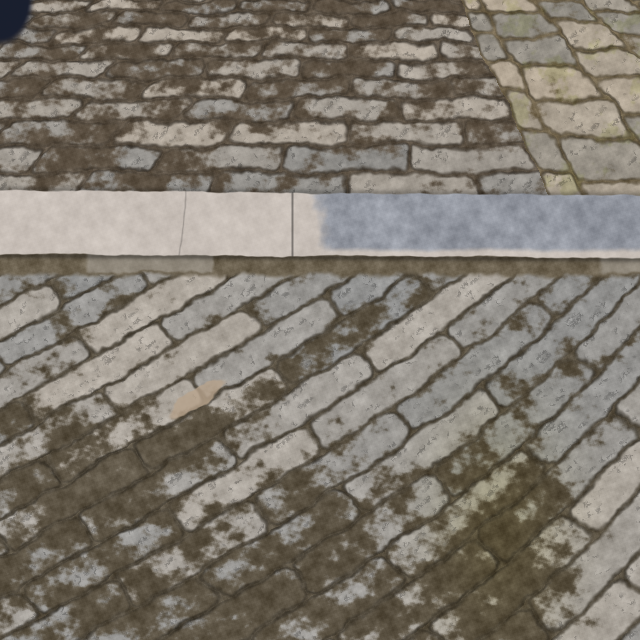
Write a WebGL 1 fragment shader that draws this texture.

```glsl
precision highp float;
// Weathered street: receding block rows, a pale kerb band and a fan of slanted cobbles.
uniform vec2 u_resolution;

float hash(vec2 p) {
  p = fract(p * vec2(0.1031, 0.1137));
  p += dot(p, p.yx + 33.3);
  return fract((p.x + p.y) * p.x * 7.31);
}

// Layered, turned and gently bent sines, roughly -1 to 1
float waves(vec2 p) {
  float sum = 0.0, amp = 0.6;
  for (int i = 0; i < 5; i++) {
    vec2 bent = p + 0.7 * sin(p.yx * 0.63 + vec2(1.7, 0.4));
    sum += amp * sin(bent.x) * sin(bent.y);
    p = mat2(1.43, 1.17, -1.17, 1.43) * p + 2.3;
    amp *= 0.68;
  }
  return sum;
}

// Cellular noise: distance to the nearest scattered point
float cellular(vec2 p) {
  vec2 id = floor(p), f = fract(p);
  float nearest = 1.0;
  for (int y = -1; y <= 1; y++)
    for (int x = -1; x <= 1; x++) {
      vec2 o = vec2(float(x), float(y));
      vec2 k = id + o;
      nearest = min(nearest, length(o + vec2(hash(k), hash(k + 57.0)) - f));
    }
  return nearest;
}

float blob(vec2 p, vec2 center, vec2 radius) {
  vec2 d = (p - center) / radius;
  return exp(-dot(d, d));
}

// Coverage above an edge
float above(float edge, float v, float soft) {
  return smoothstep(edge - soft, edge + soft, v);
}

// Distance to a rounded block filling one cell: negative inside
float blockDist(vec2 cell, vec2 size, float gap, float radius) {
  vec2 d = abs(fract(cell) - 0.5) * size - size * 0.5 + gap + radius;
  return length(max(d, 0.0)) + min(max(d.x, d.y), 0.0) - radius;
}

// Stone surface worn through to mud, framed by a dark joint
vec3 paving(vec2 p, float dist, float id, float wear, vec3 mudTone, float soft) {
  float grain = waves(p * 130.0);
  float patches = waves(p * vec2(30.0, 42.0) + id * 20.0);
  vec3 mud = mudTone + 0.055 * grain + 0.045 * patches;
  vec3 face = mix(vec3(0.57, 0.57, 0.565), vec3(0.66, 0.63, 0.59), id);
  face += 0.05 * (id - 0.4) + 0.05 * grain + 0.05 * patches;
  float pits = 1.0 - smoothstep(0.05, 0.32, cellular(p * 48.0 + 0.5 * grain));
  face *= 1.0 - 0.22 * pits * smoothstep(-0.1, 0.4, patches);
  float bare = smoothstep(-0.24, 0.24, wear + 0.6 * patches + 0.12 * grain - dist * 8.0);
  vec3 top = mix(mud, face, bare);
  vec3 joint = mudTone * 0.97 + 0.08 * grain;
  vec3 c = mix(top, joint, above(0.0, dist, soft + 0.002));
  float crack = exp(-pow(abs(dist - 0.001) / 0.0028, 2.0));
  return c * (1.0 - 0.3 * crack * (0.7 + 0.5 * patches));
}

// Block rows shrinking with height, with lengthwise columns on the right
vec3 upperPaving(vec2 p, vec2 q, float soft) {
  float t = q.y - 0.731, scale = 1.0 - 1.6 * t;
  float row = -log(max(1.0 - 2.06 * t, 0.1)) / 0.09;
  float x = (q.x - 0.56) / scale;
  float side = step(0.28, x), wide = step(0.335, x);
  vec2 rowCell = vec2(x / 0.2 + 0.6 + 0.5 * floor(row), row);
  float column = mix((x - 0.28) / 0.055, (x - 0.335) / 0.14, wide);
  vec2 sideCell = vec2(column, row * 0.6 + 0.45 * floor(column) + 0.2 * wide);
  vec2 cell = mix(rowCell, sideCell, side);
  vec2 size = mix(vec2(0.2, 0.044), vec2(mix(0.055, 0.14, wide), 0.073), side) * scale;
  float id = hash(floor(cell) + 31.0 + side * 40.0);
  float wear = mix(0.05 + 0.35 * (id - 0.5) - 0.7 * t, 0.55, side);
  wear += 0.6 * blob(p, vec2(0.67, 0.74), vec2(0.24, 0.03));
  vec3 mudTone = mix(vec3(0.39, 0.35, 0.3), vec3(0.46, 0.42, 0.34), side);
  vec3 c = paving(p, blockDist(cell, size, 0.0035, 0.008), id, wear, mudTone, soft);
  c *= mix(vec3(1.0, 0.985, 0.965), vec3(1.03, 1.0, 0.95), side);
  float moss = side * smoothstep(0.2, 0.7, waves(p * 40.0 + 4.0));
  c = mix(c, c * vec3(0.88, 0.92, 0.68), moss * 0.4);
  float shade = blob(p, vec2(0.0, 1.0), vec2(0.055, 0.075));
  return mix(c, vec3(0.1, 0.12, 0.18), smoothstep(0.35, 0.55, shade));
}

// Slanted lanes that steepen to the right
vec3 lowerPaving(vec2 p, vec2 q, float soft) {
  float c = q.y - 0.56 * q.x - 0.14 * pow(q.x, 4.0);
  float lane = 15.0 * c + 4.5 * c * c;
  float id0 = floor(lane);
  vec2 cell = vec2((q.x + 0.55 * c) / 0.22 - 0.32 - 0.54 * id0, lane);
  vec2 size = vec2(0.25, 0.055 + 0.012 * (0.57 - p.y));
  float id = hash(floor(cell) + 83.0);
  float wear = 0.42 + 0.4 * (id - 0.5);
  wear -= 0.75 * blob(vec2(p.x, lane), vec2(0.28, 2.5), vec2(0.3, 0.55));
  wear -= 0.75 * blob(p, vec2(0.14, 0.28), vec2(0.22, 0.1));
  wear -= 0.35 * blob(p, vec2(0.14, 0.5), vec2(0.13, 0.07));
  wear -= 0.4 * blob(p, vec2(0.52, 0.22), vec2(0.1, 0.07));
  wear -= 0.8 * blob(p, vec2(0.48, 0.02), vec2(0.36, 0.17));
  wear -= 0.4 * blob(p, vec2(0.08, 0.1), vec2(0.2, 0.13));
  wear -= 0.8 * blob(p, vec2(0.8, 0.14), vec2(0.12, 0.16));
  wear += 0.6 * blob(p, vec2(0.97, 0.12), vec2(0.07, 0.15));
  vec3 mudTone = vec3(0.37, 0.335, 0.275);
  vec3 color = paving(p, blockDist(cell, size, 0.003, 0.012), id, wear, mudTone, soft);
  float moss = blob(p, vec2(0.78, 0.18), vec2(0.1, 0.17));
  color *= mix(vec3(1.0), vec3(0.95, 0.94, 0.82), moss);
  vec2 chipAt = vec2(q.x, q.y - 0.5 * (q.x - 0.312));
  float chip = blob(chipAt, vec2(0.312, 0.38), vec2(0.055, 0.02));
  return mix(color, vec3(0.72, 0.64, 0.55), 0.8 * smoothstep(0.45, 0.6, chip));
}

// Pale slab on the left, blue-grey slab with a white rim on the right
vec3 kerb(vec2 p, vec2 q, float soft) {
  float grain = waves(p * 120.0), cloud = waves(p * 28.0);
  vec3 pale = vec3(0.785, 0.75, 0.72) + 0.03 * grain + 0.02 * cloud;
  vec3 blue = vec3(0.575, 0.59, 0.625) + 0.05 * grain + 0.05 * cloud;
  float inner = above(0.5, q.x + 0.02 * cloud, 0.018) * above(0.609, q.y, 0.005);
  vec3 c = mix(pale, blue, inner);
  float seam = 1.0 - above(0.0015, abs(p.x - 0.457), soft);
  float crack = 1.0 - above(0.001, abs(q.x - 0.285 - 0.1 * (p.y - 0.65)), soft);
  return c * (1.0 - 0.4 * seam - 0.2 * crack);
}

void main() {
  vec2 p = gl_FragCoord.xy / u_resolution;
  float soft = max(0.0012, 1.0 / u_resolution.y);
  vec2 q = p + 0.0065 * vec2(waves(p * 28.0), waves(p * 28.0 + 9.0));
  vec2 fine = mix(p, q, 0.35);
  float grain = waves(p * 110.0);

  // Lower cobbles, then the dirt strip with its half-buried slabs
  vec3 color = lowerPaving(p, q, soft);
  vec3 dirt = vec3(0.42, 0.38, 0.31) + 0.07 * grain;
  float slab = above(0.135, q.x, 0.004) * (1.0 - above(0.33, q.x, 0.004));
  slab = max(slab, above(0.94, q.x, 0.006)) * above(0.575, q.y, 0.003);
  dirt = mix(dirt, vec3(0.56, 0.53, 0.48) + 0.04 * grain, slab);
  color = mix(color, dirt, above(0.57, q.y, 0.005));

  // Kerb band with contact shadow, then the upper rows
  float bottom = 0.603 - 0.006 * p.x, top = 0.703 - 0.009 * p.x;
  color *= 1.0 - 0.35 * blob(p, vec2(p.x, bottom - 0.002), vec2(1.0, 0.005));
  color = mix(color, kerb(p, fine, soft), above(bottom, fine.y, soft));
  vec3 upper = upperPaving(p, q, soft);
  upper *= 1.0 - 0.25 * blob(p, vec2(p.x, top), vec2(1.0, 0.006));
  color = mix(color, upper, above(top, fine.y, soft));
  gl_FragColor = vec4(clamp(color, 0.0, 1.0), 1.0);
}
```
